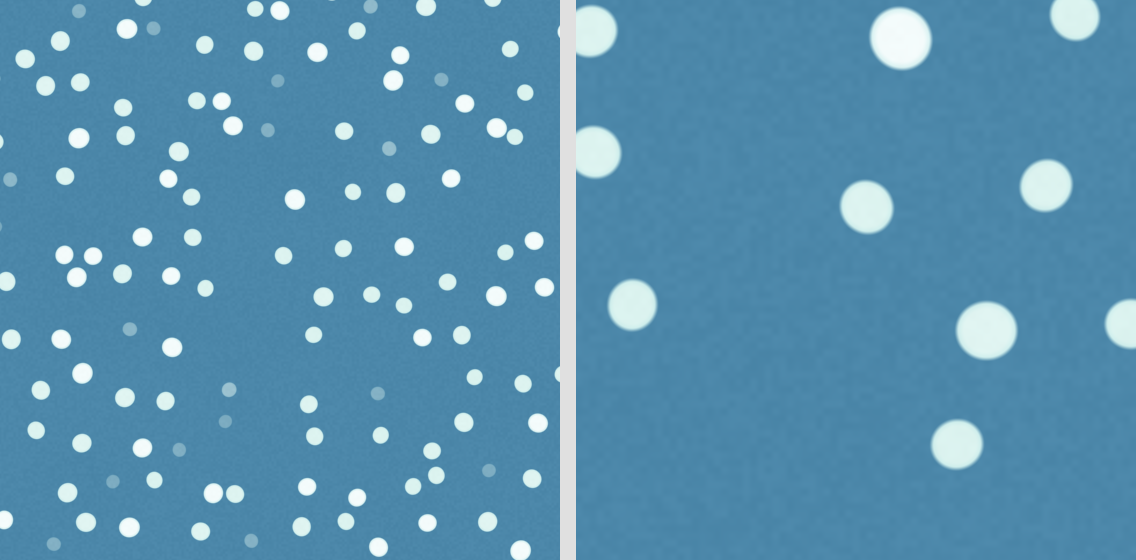
Left: the whole. Right: its middle third, enlarged.
Write a WebGL 1 fragment shader that draws this pattern.

```glsl
precision highp float;

uniform vec2 u_resolution;

const vec3 BACKGROUND = vec3(0.295, 0.528, 0.662);
const vec3 MINT = vec3(0.855, 0.950, 0.935);
const vec3 WHITE = vec3(0.955, 0.985, 0.985);
const vec3 RIM = vec3(0.760, 0.915, 0.915);

const float CELLS = 11.4;          // dot cells across the canvas
const float JITTER = 0.68;         // wander of a dot inside its cell
const float EMPTY_SHARE = 0.13;    // cells without a dot
const float FAINT_SHARE = 0.13;    // dots that are small and see-through
const float WHITE_SHARE = 0.27;    // dots that are large and bright
const vec2 FAINT_RADIUS = vec2(0.0118, 0.0134);
const vec2 MINT_RADIUS = vec2(0.0143, 0.0176);
const vec2 WHITE_RADIUS = vec2(0.0160, 0.0186);
const vec2 FAINT_OPACITY = vec2(0.34, 0.66);
const float EDGE = 0.0016;         // half width of the soft edge
const float WOBBLE = 0.025;        // departure from a perfect circle
const float GRAIN_SCALE = 230.0;
const float GRAIN_STRENGTH = 0.030;
const float MOTTLE_SCALE = 7.0;
const float MOTTLE_STRENGTH = 0.008;

float hash(vec2 p) {
  vec3 q = fract(vec3(p.xyx) * 0.1031);
  q += dot(q, q.yzx + 33.33);
  return fract((q.x + q.y) * q.z);
}

vec2 hash2(vec2 p) {
  return vec2(hash(p + 17.3), hash(p + 71.9));
}

float valueNoise(vec2 p) {
  vec2 i = floor(p);
  vec2 f = fract(p);
  f = f * f * (3.0 - 2.0 * f);
  float low = mix(hash(i), hash(i + vec2(1.0, 0.0)), f.x);
  float high = mix(hash(i + vec2(0.0, 1.0)), hash(i + 1.0), f.x);
  return mix(low, high, f.y);
}

// Paints the dot of one cell, if it has one, over the colour below.
vec3 paintDot(vec3 below, vec2 offset, vec2 id, float pixel) {
  if (hash(id + 5.7) < EMPTY_SHARE) return below;

  float kind = hash(id + 29.1);
  float vary = hash(id + 43.7);
  float radius = mix(MINT_RADIUS.x, MINT_RADIUS.y, vary);
  float opacity = 1.0;
  vec3 core = mix(MINT, WHITE, 0.25 * vary);
  if (kind < FAINT_SHARE) {
    radius = mix(FAINT_RADIUS.x, FAINT_RADIUS.y, vary);
    opacity = mix(FAINT_OPACITY.x, FAINT_OPACITY.y, vary * vary);
  } else if (kind > 1.0 - WHITE_SHARE) {
    radius = mix(WHITE_RADIUS.x, WHITE_RADIUS.y, vary);
    core = WHITE;
  }

  float angle = atan(offset.y, offset.x);
  radius *= 1.0 + WOBBLE * sin(2.0 * angle + 40.0 * vary);
  float dist = length(offset);
  float soft = max(EDGE, 0.75 * pixel);
  float cover = 1.0 - smoothstep(radius - soft, radius + soft, dist);
  vec3 tint = mix(core, RIM, 0.6 * smoothstep(0.72, 1.0, dist / radius));
  return mix(below, tint, cover * opacity);
}

void main() {
  float pixel = 1.0 / min(u_resolution.x, u_resolution.y);
  vec2 uv = gl_FragCoord.xy * pixel;

  // Background with broad mottling
  float mottle = valueNoise(uv * MOTTLE_SCALE) - 0.5;
  vec3 color = BACKGROUND + MOTTLE_STRENGTH * mottle;

  // Jittered dots; every row is shifted to hide the grid
  vec2 grid = uv * CELLS;
  for (int j = -1; j <= 1; j++) {
    float row = floor(grid.y) + float(j);
    float shift = hash(vec2(row, 8.3));
    for (int i = -1; i <= 1; i++) {
      vec2 id = vec2(floor(grid.x - shift) + float(i), row);
      vec2 center = id + 0.5 + JITTER * (hash2(id) - 0.5);
      center.x += shift;
      color = paintDot(color, (grid - center) / CELLS, id, pixel);
    }
  }

  // Fine paper grain, weaker on the bright dots
  float grain = valueNoise(uv * GRAIN_SCALE) - 0.5;
  color += GRAIN_STRENGTH * grain * (1.0 - 0.7 * color.r);

  gl_FragColor = vec4(color, 1.0);
}
```
